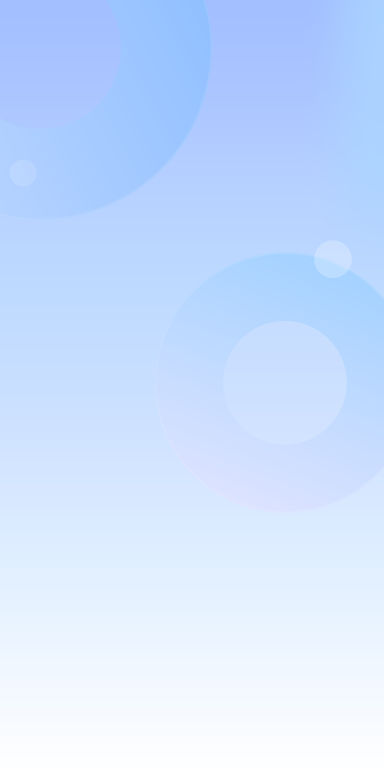
This background is drawn by a Shadertoy shader. Its source:

```glsl
// Pale blue vertical gradient with two large tinted rings and two small bubbles.
// Rings are circle distance functions, each filled along its own tilted axis;
// a cool glow lies along the upper right side. One unit is the canvas width.

#define RING_A vec4(0.104, 1.875, 0.448, 0.211)  // centre, outer and inner radius
#define RING_B vec4(0.742, 1.003, 0.339, 0.161)
#define BUBBLE_A vec3(0.060, 1.549, 0.035)       // centre, radius
#define BUBBLE_B vec3(0.867, 1.325, 0.049)
#define AXIS_A vec2(0.894, 0.447)
#define AXIS_B vec2(0.350, 0.937)
#define GLOW_COLOR vec3(0.67, 0.835, 1.0)
#define GLOW_STRENGTH 0.8
#define RIM_WIDTH 0.004
#define RIM_STRENGTH 0.10

const int LAST_STOP = 8;
const vec3 SKY[9] = vec3[9](
    vec3(0.995, 0.997, 1.0), vec3(0.943, 0.970, 1.0), vec3(0.885, 0.940, 1.0),
    vec3(0.835, 0.902, 1.0), vec3(0.785, 0.873, 1.0), vec3(0.745, 0.853, 1.0),
    vec3(0.715, 0.820, 1.0), vec3(0.670, 0.775, 1.0), vec3(0.635, 0.745, 1.0));

// Evenly spaced colour stops from bottom to top
vec3 skyColor(float height) {
    float s = clamp(height, 0.0, 1.0) * float(LAST_STOP);
    int i = min(int(s), LAST_STOP - 1);
    return mix(SKY[i], SKY[i + 1], s - float(i));
}

// Antialiased coverage of a disc
float disc(vec2 p, vec2 centre, float radius, float pixel) {
    return clamp(0.5 - (length(p - centre) - radius) / pixel, 0.0, 1.0);
}

// Ring filled from lowColor to highColor along an axis, with a faint light rim
vec3 addRing(vec3 base, vec2 p, vec4 ring, vec2 axis, vec3 lowColor, vec3 highColor, float pixel) {
    float outer = disc(p, ring.xy, ring.z, pixel);
    float inner = disc(p, ring.xy, ring.w, pixel);
    float along = clamp(0.5 + 0.5 * dot(p - ring.xy, axis) / ring.z, 0.0, 1.0);
    float rim = outer - disc(p, ring.xy, ring.z - RIM_WIDTH, pixel);
    vec3 fill = mix(lowColor, highColor, along);
    fill = mix(fill, vec3(1.0), rim * RIM_STRENGTH);
    return mix(base, fill, outer * (1.0 - inner));
}

vec3 addBubble(vec3 base, vec2 p, vec3 bubble, float opacity, float pixel) {
    return mix(base, vec3(1.0), opacity * disc(p, bubble.xy, bubble.z, pixel));
}

void mainImage(out vec4 fragColor, in vec2 fragCoord) {
    float pixel = 1.0 / iResolution.x;
    vec2 p = fragCoord * pixel;

    // Sky and side glow
    vec3 color = skyColor(fragCoord.y / iResolution.y);
    float glow = smoothstep(0.78, 1.0, p.x) * smoothstep(1.2, 1.65, p.y);
    color = mix(color, GLOW_COLOR, glow * GLOW_STRENGTH);

    // Rings, the lower one with a light veil in its hole
    color = addRing(color, p, RING_A, AXIS_A, vec3(0.74, 0.84, 1.0), vec3(0.565, 0.75, 1.0), pixel);
    color = addRing(color, p, RING_B, AXIS_B, vec3(0.865, 0.89, 1.0), vec3(0.64, 0.82, 1.0), pixel);
    color = mix(color, vec3(0.85, 0.89, 1.0), 0.2 * disc(p, RING_B.xy, RING_B.w, pixel));

    // Bubbles
    color = addBubble(color, p, BUBBLE_A, 0.13, pixel);
    color = addBubble(color, p, BUBBLE_B, 0.25, pixel);

    fragColor = vec4(color, 1.0);
}
```
